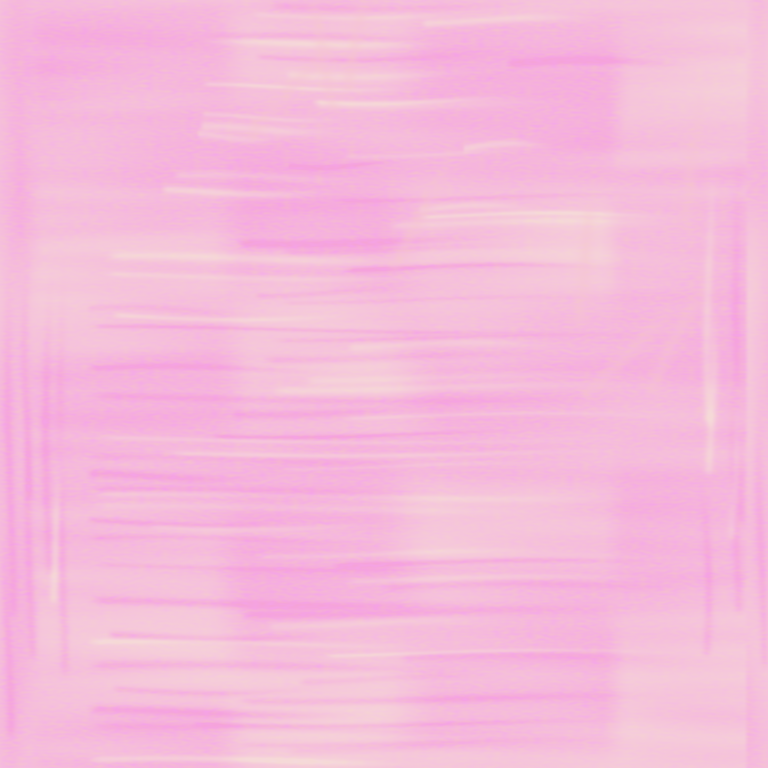
Write a WebGL 2 fragment shader that draws this background.

```glsl
#version 300 es
precision highp float;

uniform vec2 u_resolution;
out vec4 fragColor;

const float TAU = 6.28319;
const vec3 ORCHID = vec3(0.96, 0.64, 0.867);
const vec3 CREAM = vec3(0.96, 0.85, 0.847);
const vec3 PEACH = vec3(0.965, 0.77, 0.815);

vec2 hash2(vec2 p) {
    p = vec2(dot(p, vec2(127.1, 311.7)), dot(p, vec2(269.5, 183.3)));
    return fract(sin(p) * 43758.5);
}

float gradientNoise(vec2 p) {
    vec2 cell = floor(p);
    vec2 f = fract(p);
    vec2 s = f * f * f * (f * (f * 6.0 - 15.0) + 10.0);
    vec2 e = vec2(0.0, 1.0);
    float a = dot(hash2(cell) * 2.0 - 1.0, f);
    float b = dot(hash2(cell + e.yx) * 2.0 - 1.0, f - e.yx);
    float c = dot(hash2(cell + e.xy) * 2.0 - 1.0, f - e.xy);
    float d = dot(hash2(cell + e.yy) * 2.0 - 1.0, f - e.yy);
    return mix(mix(a, b, s.x), mix(c, d, s.x), s.y);
}

// Soft brush mark running along +x, blunt at its start and fading at its end
float stroke(vec2 p, vec2 start, float len, float halfWidth, float phase) {
    float along = (p.x - start.x) / len;
    float bow = 0.004 * sin(4.5 * along + phase * TAU);
    float across = (p.y - start.y - bow) / halfWidth;
    float ends = smoothstep(0.0, 0.05, along) * (1.0 - smoothstep(0.45, 1.0, along));
    return exp(-across * across) * ends;
}

// Four columns of soft light and dark blocks, each with its own offset and period
float blockTone(vec2 p, vec4 lightHeights, vec4 periods) {
    vec4 wave = cos(TAU * (p.y - lightHeights) / periods);
    vec4 tones = wave + 0.25 * wave * wave - 0.12;
    float tone = mix(tones.x, tones.y, smoothstep(0.27, 0.33, p.x));
    tone = mix(tone, tones.z, smoothstep(0.49, 0.58, p.x));
    return mix(tone, tones.w, smoothstep(0.78, 0.82, p.x));
}

// Long sideways marks, mostly dark low down and shorter and lighter near the top
float horizontalStrokes(vec2 p, int count) {
    float sum = 0.0;
    for (int i = 0; i < count; i++) {
        float id = float(i);
        vec2 place = hash2(vec2(id, 3.0));
        vec2 look = hash2(vec2(id, 17.0));
        float y = (id + place.y) / float(count);
        float upper = smoothstep(0.6, 0.85, y);
        float x = 0.11 + 0.65 * max(place.x - 0.35, 0.0) + 0.15 * upper;
        float len = min(mix(0.2, 0.8, look.x) * (1.0 - 0.5 * upper), 0.92 - x);
        float isDark = step(look.y, mix(0.58, 0.25, upper));
        float strength = mix(0.18, 0.46, fract(look.y * 7.3));
        float halfWidth = mix(0.0028, 0.006, fract(look.x * 9.1));
        sum += stroke(p, vec2(x, y), len, halfWidth, place.x) * strength * (1.0 - 2.0 * isDark);
    }
    return sum;
}

// Upright marks gathered beside the left and right edges
float edgeStrokes(vec2 p, int count) {
    float sum = 0.0;
    for (int i = 0; i < count; i++) {
        vec2 place = hash2(vec2(float(i), 41.0));
        vec2 look = hash2(vec2(float(i), 59.0));
        float inset = 0.006 + 0.08 * place.x;
        float x = i % 2 == 0 ? inset : 1.0 - inset;
        float shade = look.x < 0.5 ? -0.28 : 0.34;
        vec2 start = vec2(0.02 + 0.45 * place.y, x);
        sum += shade * stroke(p.yx, start, mix(0.25, 0.6, look.y), 0.006, look.x);
    }
    return sum;
}

// Faint slanted marks scattered over the upper half
float slantedStrokes(vec2 p, int count) {
    float sum = 0.0;
    for (int i = 0; i < count; i++) {
        vec2 place = hash2(vec2(float(i), 73.0));
        float angle = mix(0.6, 2.4, hash2(vec2(float(i), 91.0)).x);
        vec2 q = p - vec2(0.3 + 0.6 * place.x, 0.45 + 0.45 * place.y);
        q = mat2(cos(angle), -sin(angle), sin(angle), cos(angle)) * q;
        sum += stroke(q, vec2(0.0), 0.22, 0.009, place.x);
    }
    return min(sum, 1.0);
}

void main() {
    vec2 p = gl_FragCoord.xy / u_resolution;

    // Broad washes, with separate strips at both sides
    vec2 warp = 0.1 * vec2(gradientNoise(p * 5.0), gradientNoise(p * 4.0 + 20.0));
    vec4 lightHeights = vec4(0.66, 0.53, 0.67, 0.93);
    float blocks = blockTone(p + warp * vec2(0.2, 1.0), lightHeights, vec4(0.44, 0.43, 0.37, 0.82));
    float tone = 0.44 + 0.2 * blocks + 0.12 * (1.0 - smoothstep(0.0, 0.3, p.y));
    float sideTone = 0.5 + 0.6 * gradientNoise(vec2(p.x * 18.0, p.y * 3.5));
    float side = max(1.0 - smoothstep(0.02, 0.06, p.x), smoothstep(0.968, 0.976, p.x));
    tone = mix(tone, sideTone, side);
    tone += 0.4 * gradientNoise(p * vec2(3.0, 6.0) + 7.0);
    tone += 0.32 * gradientNoise(p * vec2(3.0, 38.0) + 31.0) * (1.0 - side);

    // Brush marks
    tone += horizontalStrokes(p, 76) + edgeStrokes(p, 14);

    // Fine fibres, strongest in the darker areas
    float fibre = gradientNoise(p * vec2(95.0, 290.0));
    float fibreAmount = mix(1.0, 0.45, smoothstep(0.3, 0.7, tone));
    tone += 0.25 * fibre * fibreAmount;

    vec3 color = mix(ORCHID, CREAM, clamp(tone, 0.0, 1.0));
    color = mix(color, PEACH, 0.4 * slantedStrokes(p, 8));
    color.b -= 0.07 * fibre * fibreAmount;
    fragColor = vec4(color, 1.0);
}
```
